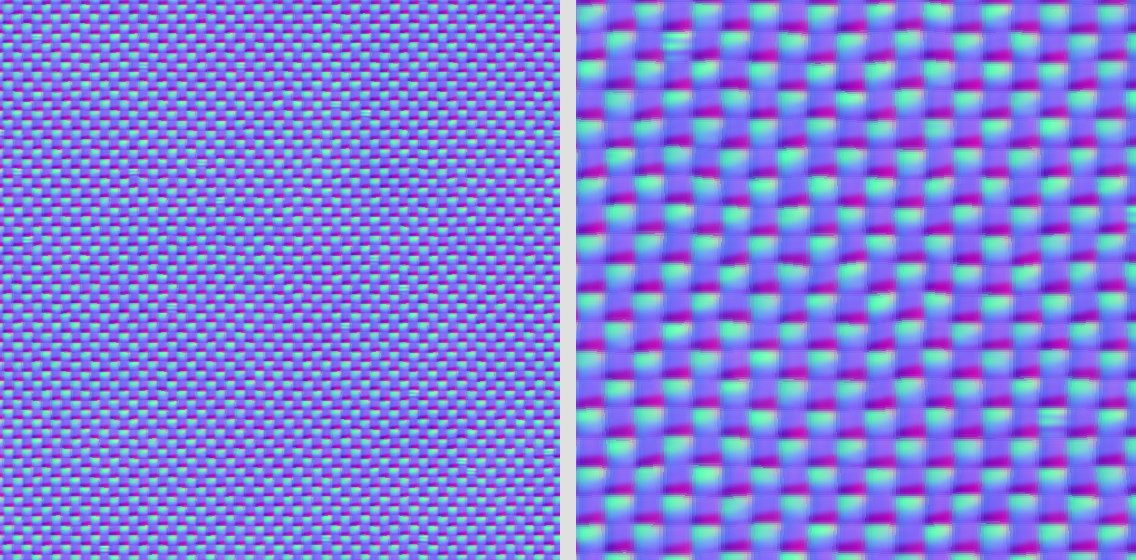
Left, the full canvas; right, a detail of the centre.
Write a WebGL 1 fragment shader that draws this texture map.

```glsl
precision highp float;

uniform vec2 u_resolution;

const float THREADS = 58.0;                    // threads across and down
const vec2 PHASE = vec2(0.65, 0.45);           // weave offset, in threads
const vec2 SOFTNESS = vec2(0.0050, 0.0030);    // filter radius, in canvas units
const float WOBBLE = 0.16;                     // thread misalignment, in threads
const float SLANT = 0.14;                      // rise of each crossing to the right
const float FIBRE_DENSITY = 4.0;               // fibres per thread
const float FIBRE_SLOPE = 0.35;
const float FRAYED_SHARE = 0.015;              // share of crossings with loose fibres
const float FRAYED_SLOPE = 0.45;
const float WEFT_TOP_SLOPE = 0.86;
const float WEFT_DIP_SLOPE = -0.38;
const float WARP_TILT = -0.18;
const float WARP_DIP_SLOPE = -0.72;
const float DRIFT_SCALE = 0.15;                // broad unevenness, per thread
const float DRIFT_SLOPE = 0.08;
const float NORMAL_LENGTH_SQ = 0.92;           // below one: slightly muted depth
const int TAPS = 5;

float hash(vec2 p) {
  vec3 q = fract(vec3(p.xyx) * 0.1031);
  q += dot(q, q.yzx + 33.33);
  return fract((q.x + q.y) * q.z);
}

float noise(vec2 p) {
  vec2 i = floor(p);
  vec2 f = fract(p);
  f = f * f * (3.0 - 2.0 * f);
  float low = mix(hash(i), hash(i + vec2(1.0, 0.0)), f.x);
  float high = mix(hash(i + vec2(0.0, 1.0)), hash(i + vec2(1.0, 1.0)), f.x);
  return mix(low, high, f.y);
}

vec2 noise2(vec2 p) {
  return vec2(noise(p), noise(p + 41.0)) - 0.5;
}

// Horizontal thread on top: rounded, facing up along its upper side
vec2 weftSlope(vec2 p, vec2 cell, vec2 weave) {
  float height = p.y - SLANT * p.x;
  float rise = smoothstep(-0.32, 0.22, height);
  float dip = 1.0 - smoothstep(-0.48, -0.28, height);
  float left = 1.0 - smoothstep(-0.5, 0.05, p.x);
  float right = smoothstep(0.12, 0.45, p.x);
  vec2 slope = vec2(-0.02 - 0.5 * left, WEFT_TOP_SLOPE * rise + WEFT_DIP_SLOPE * dip);
  slope.x += right * mix(0.05, 0.85, smoothstep(0.0, 0.35, p.y));
  slope.y -= 0.4 * right * rise;
  slope.y += FIBRE_SLOPE * (noise(weave * vec2(1.0, FIBRE_DENSITY)) - 0.5);

  // Loose fibres on a few crossings
  float frayed = step(1.0 - FRAYED_SHARE, hash(cell + 17.0));
  slope.y += frayed * FRAYED_SLOPE * cos(p.y * 16.0);
  return slope;
}

// Vertical thread on top: its lower end dips under the next weft
vec2 warpSlope(vec2 p, vec2 weave) {
  float height = p.y - SLANT * p.x;
  float dip = 1.0 - smoothstep(-0.25, 0.0, height);
  float left = 1.0 - smoothstep(-0.5, -0.1, p.x);
  float right = smoothstep(0.1, 0.5, p.x);
  vec2 slope = vec2(0.06 - 0.45 * left + 0.14 * right, WARP_TILT);
  slope.y += WARP_DIP_SLOPE * dip + 0.1 * smoothstep(0.25, 0.5, height);
  slope.x += dip * (0.2 + 0.45 * p.x);
  slope.x += FIBRE_SLOPE * (noise(weave * vec2(FIBRE_DENSITY, 1.0)) - 0.5);
  return slope;
}

vec3 weaveNormal(vec2 weave, vec2 drift) {
  vec2 cell = floor(weave);
  vec2 p = fract(weave) - 0.5;
  float warpOver = mod(cell.x + cell.y, 2.0);
  vec2 slope = mix(weftSlope(p, cell, weave), warpSlope(p, weave), warpOver);
  slope = slope * (0.93 + 0.14 * hash(cell)) + drift;
  return vec3(slope, sqrt(max(NORMAL_LENGTH_SQ - dot(slope, slope), 0.2)));
}

void main() {
  vec2 uv = gl_FragCoord.xy / u_resolution;
  vec2 weave = uv * THREADS + PHASE;

  // Threads stray gently from the grid, and the cloth is uneven
  vec2 drift = DRIFT_SLOPE * noise2(weave * DRIFT_SCALE);
  weave += WOBBLE * noise2(weave * 0.6 + 7.0);

  // Tent filter for soft thread edges
  vec3 normal = vec3(0.0);
  float total = 0.0;
  for (int y = 0; y < TAPS; y++) {
    for (int x = 0; x < TAPS; x++) {
      vec2 offset = (vec2(float(x), float(y)) + 0.5) / float(TAPS) * 2.0 - 1.0;
      vec2 tent = 1.0 - abs(offset);
      float weight = tent.x * tent.y;
      normal += weight * weaveNormal(weave + offset * SOFTNESS * THREADS, drift);
      total += weight;
    }
  }
  gl_FragColor = vec4(normal / total * 0.5 + 0.5, 1.0);
}
```
